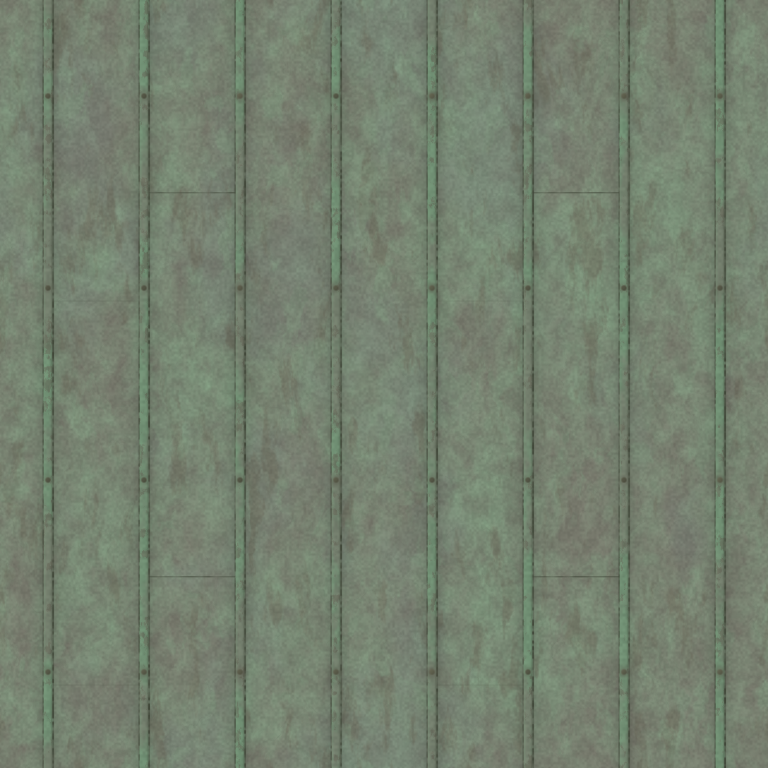
A Shadertoy shader for this texture:

```glsl
const float RIBS = 8.0;
const float RIVET_ROWS = 4.0;
const float SEAM_ROWS = 2.0;
const float RIB_HALF = 0.0062;

const vec3 WEATHERED = vec3(0.468, 0.474, 0.424);
const vec3 VERDIGRIS = vec3(0.482, 0.575, 0.478);
const vec3 SLATE = vec3(0.458, 0.488, 0.458);
const vec3 RUST = vec3(0.415, 0.400, 0.345);
const vec3 RIB_GREEN = vec3(0.450, 0.580, 0.465);
const vec3 GROOVE = vec3(0.250, 0.275, 0.220);
const vec3 RIVET = vec3(0.325, 0.325, 0.260);

float hash(vec2 p) {
    vec3 q = fract(vec3(p.xyx) * vec3(0.1031, 0.1030, 0.0973));
    q += dot(q, q.yzx + 33.33);
    return fract((q.x + q.y) * q.z);
}

// Value noise that wraps after the given number of cells
float noise(vec2 p, vec2 period, float seed) {
    vec2 i = floor(p), f = fract(p);
    vec2 a = mod(i, period) + seed, b = mod(i + 1.0, period) + seed;
    f = f * f * (3.0 - 2.0 * f);
    return mix(mix(hash(a), hash(vec2(b.x, a.y)), f.x),
               mix(hash(vec2(a.x, b.y)), hash(b), f.x), f.y);
}

float fbm(vec2 uv, vec2 cells, float seed) {
    float sum = 0.0, weight = 0.5;
    for (int i = 0; i < 5; i++) {
        sum += weight * noise(uv * cells, cells, seed);
        cells *= 2.0;
        seed += 17.0;
        weight *= 0.6;
    }
    return sum / 1.153;
}

float band(float d, float halfWidth, float aa) {
    return 1.0 - smoothstep(halfWidth - aa, halfWidth + aa, abs(d));
}

// Mottled copper with patina clouds, vertical streaks, veins and grain
vec3 sheetColor(vec2 uv, float panel, float ribDist) {
    vec2 warped = uv + 0.03 * (vec2(fbm(uv, vec2(14.0), 3.0), fbm(uv, vec2(14.0), 9.0)) - 0.5);
    float clouds = fbm(warped, vec2(8.0, 6.0), 21.0);
    float streaks = fbm(warped, vec2(40.0, 10.0), 57.0);
    float mottle = fbm(warped, vec2(56.0, 44.0), 83.0);
    float tone = 0.10 * (hash(vec2(panel, 5.0)) - 0.5);
    float nearRib = exp(-ribDist * 70.0);

    float patina = 0.50 + 1.1 * (clouds - 0.5) + 0.7 * (streaks - 0.5)
                 + 0.9 * (mottle - 0.5) + tone + 0.10 * nearRib;
    vec3 color = mix(WEATHERED, VERDIGRIS, clamp(patina, 0.0, 1.15));
    color = mix(color, SLATE, 0.4 * smoothstep(0.46, 0.70, fbm(uv, vec2(9.0, 6.0), 131.0)));

    float stain = smoothstep(0.55, 0.70, 0.5 * streaks + 0.5 * fbm(uv, vec2(48.0, 18.0), 171.0));
    color = mix(color, RUST, 0.5 * stain);
    float bloom = smoothstep(0.56, 0.74, fbm(warped, vec2(36.0, 22.0), 211.0));
    color = mix(color, VERDIGRIS * 1.02, 0.45 * bloom);

    float vein = 1.0 - smoothstep(0.0, 0.03, abs(fbm(warped, vec2(20.0), 229.0) - 0.5));
    float grain = noise(uv * 320.0, vec2(320.0), 251.0) - 0.5;
    color *= 1.0 + 0.10 * grain + 0.14 * (mottle - 0.5) - 0.035 * vein * mottle;
    return color * (1.0 - 0.12 * exp(-ribDist * 120.0));
}

// Cross joints: clear on one panel in four, faint on the panel before it
float seamMask(vec2 uv, float panel, float aa) {
    float kind = mod(panel, 4.0);
    float strength = kind == 2.0 ? 0.55 : (kind == 1.0 ? 0.13 : 0.0);
    float height = kind == 2.0 ? 0.249 : 0.108;
    float d = (fract((uv.y - height) * SEAM_ROWS + 0.5) - 0.5) / SEAM_ROWS;
    float wear = 0.5 + 0.9 * noise(uv * 96.0, vec2(96.0), 301.0);
    return strength * wear * band(d, 0.0007, aa);
}

// Gap pattern that breaks a groove into beads and worn stretches
float brokenLine(float y, float seed) {
    float beads = noise(vec2(0.5, y * 256.0), vec2(256.0), seed);
    float worn = fbm(vec2(0.0, y), vec2(1.0, 24.0), seed + 5.0);
    return smoothstep(0.1, 0.8, beads) * (0.45 + 0.8 * worn);
}

vec3 addRib(vec3 color, vec2 uv, float x, float aa) {
    float wear = fbm(uv, vec2(110.0, 72.0), 331.0);
    float rib = floor(uv.x * RIBS) * 13.0;
    float fine = noise(uv * 256.0, vec2(256.0), 371.0) - 0.5;
    vec3 strip = mix(RIB_GREEN, WEATHERED, 0.7 * smoothstep(0.38, 0.66, fbm(uv, vec2(18.0, 12.0), 401.0)));
    strip = mix(strip, RUST * 0.95, 0.5 * smoothstep(0.56, 0.72, wear));
    strip *= 0.98 + 0.12 * fine - 6.0 * x;
    color = mix(color, strip, 0.92 * band(x, RIB_HALF, aa));

    // Broken dark grooves, heavier on the right, with a thin lit lip
    float left = 0.75 * band(x + 0.0063, 0.0009, aa) * (0.2 + 0.8 * brokenLine(uv.y, 431.0 + rib));
    float right = band(x - 0.0066, 0.0012, aa) * (0.3 + 0.7 * brokenLine(uv.y, 577.0 + rib));
    float inner = 0.22 * band(x - 0.0045, 0.0008, aa) * (0.5 + wear);
    color = mix(color, RIB_GREEN, 0.25 * band(x + 0.0042, 0.0008, aa));
    return mix(color, GROOVE, max(max(left, right), inner));
}

vec3 addRivet(vec3 color, vec2 p, float variation, float aa) {
    float r = length(p);
    color = mix(color, RUST * 0.85, (0.35 + 0.35 * variation) * exp(-r * r * 20000.0));
    float shade = 1.0 + 20.0 * (p.y - p.x);
    return mix(color, RIVET * shade * (0.92 + 0.2 * variation), 0.85 * band(r, 0.0034, 1.5 * aa));
}

void mainImage(out vec4 fragColor, in vec2 fragCoord) {
    vec2 uv = fragCoord / iResolution.y;
    float aa = 0.75 / iResolution.y;
    float panel = floor(uv.x * RIBS + 0.5);
    vec2 grid = uv * vec2(RIBS, RIVET_ROWS);
    vec2 local = (fract(grid) - 0.5) / vec2(RIBS, RIVET_ROWS);

    vec3 color = sheetColor(uv, mod(panel, RIBS), max(abs(local.x) - RIB_HALF, 0.0));
    color = mix(color, GROOVE, seamMask(uv, panel, aa));
    color = addRib(color, uv, local.x, aa);
    color = addRivet(color, local, hash(floor(grid) + 7.0), aa);
    fragColor = vec4(clamp(color, 0.0, 1.0), 1.0);
}
```
